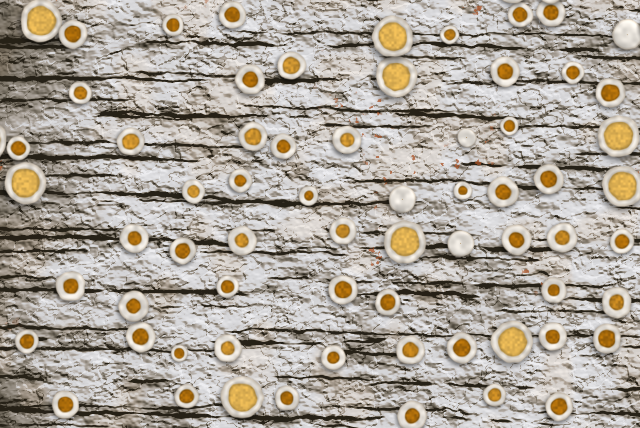
A WebGL 1 fragment shader for this texture:

```glsl
precision highp float;
// Weathered pale bark, split by broken cracks and dotted with cup-shaped lichen discs.
// The bark is an embossed, flaky noise relief mapped to a colour ramp; cracks are
// jagged rows of varying width; discs are scattered by a jittered grid.
uniform vec2 u_resolution;

const vec2 LIGHT = vec2(0.45, 0.89);
const vec3 CREVICE = vec3(0.15, 0.13, 0.09);
const vec3 WOOD = vec3(0.47, 0.44, 0.39);
const vec3 GREIGE = vec3(0.70, 0.67, 0.64);
const vec3 PALE = vec3(0.83, 0.83, 0.84);
const vec3 CHALK = vec3(0.93, 0.93, 0.94);
const vec3 RIM = vec3(0.91, 0.89, 0.86);
const vec3 RIM_SHADE = vec3(0.68, 0.62, 0.54);
const vec3 OCHRE = vec3(0.65, 0.41, 0.04);
const vec3 YELLOW = vec3(0.92, 0.73, 0.34);
const vec3 RUST = vec3(0.66, 0.32, 0.15);
const float DISC_CELL = 0.125;

float hash(vec2 p) {
  vec3 q = fract(p.xyx * 0.1031);
  q += dot(q, q.yzx + 33.33);
  return fract((q.x + q.y) * q.z);
}

float noise(vec2 p) {
  vec2 i = floor(p), f = fract(p);
  f = f * f * (3.0 - 2.0 * f);
  return mix(mix(hash(i), hash(i + vec2(1.0, 0.0)), f.x),
             mix(hash(i + vec2(0.0, 1.0)), hash(i + 1.0), f.x), f.y);
}

float fbm(vec2 p, float gain) {
  float sum = 0.0, amp = 0.5;
  for (int i = 0; i < 4; i++) {
    sum += amp * noise(p);
    p = mat2(1.75, 0.95, -0.95, 1.75) * p + 17.3;
    amp *= gain;
  }
  return sum;
}

float ramp(float a, float b, float t) { return clamp((t - a) / (b - a), 0.0, 1.0); }

// Crust with two sheets of raised, ragged flakes
float crustHeight(vec2 p) {
  vec2 q = p * vec2(17.0, 26.0);
  float crumbs = fbm(q, 0.6);
  float sheet = smoothstep(0.44, 0.48, fbm(q * 0.9 + 31.0, 0.55));
  float chips = smoothstep(0.50, 0.54, fbm(q * 1.5 + 83.0, 0.55));
  return crumbs + 0.13 * sheet + 0.11 * chips;
}

// Darkness of one set of nearly horizontal, interrupted cracks
float cracks(vec2 p, float rows, float width, float seed) {
  float wobble = 0.02 * noise(p * vec2(3.0, 4.0) + seed) + 0.015 * fbm(p * vec2(20.0, 12.0) + seed, 0.6);
  float y = (p.y + 0.02 * p.x + wobble) * rows;
  float row = floor(y);
  float centre = 0.27 + 0.46 * hash(vec2(row, seed));
  float d = abs(fract(y) - centre) / rows;
  float along = p.x * 4.0 + 31.0 * hash(vec2(seed, row));
  float run = 0.65 * noise(vec2(along, row + seed)) + 0.35 * noise(vec2(along * 5.0, row + seed + 9.0));
  float opening = smoothstep(0.34, 0.72, run);
  float w = width * opening * (0.2 + 1.6 * noise(p * 60.0 + seed));
  float core = 1.0 - smoothstep(w * 0.3, w + 0.0025, d);
  float halo = 1.0 - smoothstep(0.0, 0.022, d);
  return opening * 0.22 * halo + core * smoothstep(0.02, 0.45, opening);
}

// Thin ragged wrinkles between flakes
float wrinkles(vec2 p) {
  float v = fbm(p * vec2(17.0, 30.0) + 60.0, 0.55);
  float line = 1.0 - smoothstep(0.0, 0.035, abs(v - 0.48));
  return line * smoothstep(0.3, 0.6, noise(p * 20.0 + 70.0));
}

vec3 barkColour(float tone) {
  vec3 c = mix(CREVICE, WOOD, ramp(0.14, 0.45, tone));
  c = mix(c, GREIGE, ramp(0.45, 0.68, tone));
  c = mix(c, PALE, ramp(0.68, 0.80, tone));
  return mix(c, CHALK, ramp(0.84, 1.1, tone));
}

vec3 bark(vec2 p) {
  float relief = crustHeight(p) - crustHeight(p + 0.005 * LIGHT);
  float stain = smoothstep(0.42, 0.72, fbm(p * vec2(6.0, 10.0) + 3.0, 0.5));
  float tone = 0.86 + 1.4 * max(relief, 0.0) + 2.6 * min(relief, 0.0);
  tone -= 0.17 * stain + 0.27 * wrinkles(p);
  tone -= 0.8 * cracks(p, 10.0, 0.0042, 3.0) + 0.62 * cracks(p, 17.0, 0.0027, 11.0);
  tone *= mix(0.56, 1.0, smoothstep(-0.08, 0.24, p.x + 0.2 * (noise(p * 5.0) - 0.5)));
  vec3 c = barkColour(tone);
  c *= mix(vec3(1.0), vec3(1.0, 0.94, 0.86), 0.4 * smoothstep(0.55, 0.8, noise(p * 13.0 + 23.0)));
  float specks = smoothstep(0.64, 0.72, fbm(p * 60.0, 0.5)) * smoothstep(0.78, 0.88, noise(p * 8.0 + 50.0));
  return mix(c, RUST, 0.75 * specks);
}

// Lays one disc with its soft shadow over the colour below
vec3 addDisc(vec3 below, vec2 p, vec2 offset, vec2 id, float pixel) {
  float size = hash(id + 3.7), big = step(0.95, size);
  float radius = mix(mix(0.019, 0.036, sqrt(size)), 0.048, big);
  vec2 dir = offset / max(length(offset), 0.0001);
  float uneven = 0.93 + 0.1 * noise(dir * 1.2 + id * 7.0) + 0.07 * noise(p * 70.0);
  float d = length(offset) / (radius * uneven);
  float soft = pixel / radius;
  float cup = mix(0.46 + 0.14 * hash(id + 8.1), 0.68, big) * step(0.07, hash(id + 5.3));
  cup *= 0.94 + 0.06 * noise(dir * 1.2 + id * 3.0) + 0.08 * noise(p * 90.0);
  float shadow = 1.0 - smoothstep(0.75, 1.3, length(offset + 0.16 * radius * LIGHT) / radius);
  vec3 c = below * (1.0 - 0.5 * shadow);
  float grain = noise(p * 170.0);
  float facing = dot(dir, LIGHT) * (d - 0.5 * (1.0 + cup)) * smoothstep(0.1, 0.6, d);
  vec3 rim = mix(RIM, RIM_SHADE, 0.7 * smoothstep(0.8, 1.05, d));
  rim = mix(rim, RIM_SHADE, 0.4 * (1.0 - smoothstep(cup, cup + 0.14, d)) * step(0.01, cup));
  rim *= 0.98 + 0.3 * facing + 0.2 * (noise(p * 85.0) - 0.5);
  vec3 flesh = mix(OCHRE, YELLOW, max(big, 0.5 * smoothstep(0.6, 1.0, hash(id + 6.2))));
  flesh *= 0.86 + mix(0.32, 0.2, big) * grain;
  flesh *= 1.0 - 0.2 * smoothstep(cup - 0.18, cup, d);
  vec3 disc = mix(flesh, rim, smoothstep(cup - soft, cup + soft, d));
  return mix(disc, c, smoothstep(1.0 - soft, 1.0 + soft, d));
}

vec3 scatterDiscs(vec3 c, vec2 p, float pixel) {
  vec2 home = floor(p / DISC_CELL) + 20.0;
  for (int j = -1; j <= 1; j++) {
    for (int i = -1; i <= 1; i++) {
      vec2 id = home + vec2(float(i), float(j));
      vec2 jitter = 0.5 + 0.56 * (vec2(hash(id + 1.3), hash(id + 2.9)) - 0.5);
      vec2 offset = p - (id - 20.0 + jitter) * DISC_CELL;
      if (hash(id + 0.5) < 0.64) c = addDisc(c, p, offset, id, pixel);
    }
  }
  return c;
}

void main() {
  vec2 p = gl_FragCoord.xy / u_resolution.y;
  vec3 colour = scatterDiscs(bark(p), p, 1.0 / u_resolution.y);
  gl_FragColor = vec4(clamp(colour, 0.0, 1.0), 1.0);
}
```
